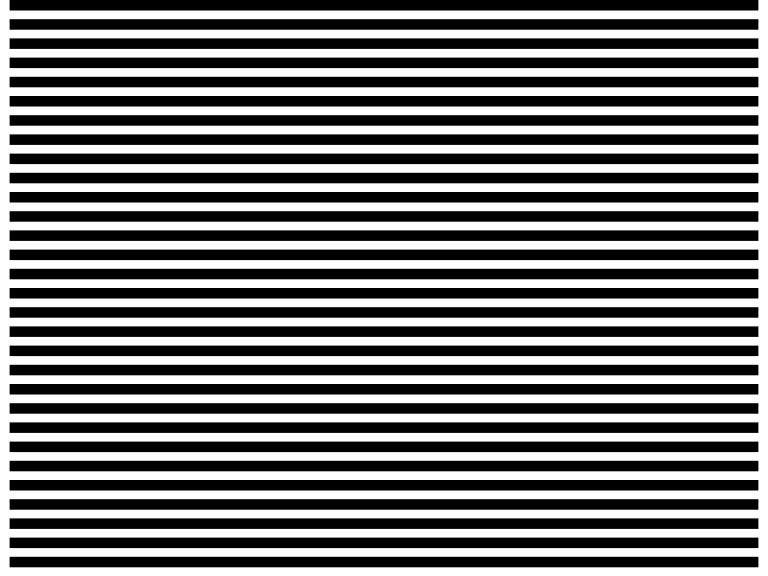
Write a Shadertoy shader that draws this pattern.

```glsl
// Thirty black horizontal bars on white, with narrow white side margins.

const float BAR_COUNT = 30.0;
const float BAR_FILL = 0.547;     // black share of each repeat
const float SIDE_MARGIN = 0.0125; // share of the canvas width
const vec3 INK = vec3(0.0);
const vec3 PAPER = vec3(1.0);

// Signed distance to a one-dimensional span, negative inside.
float spanDistance(float position, float center, float halfWidth) {
    return abs(position - center) - halfWidth;
}

// Distance to the nearest bar, in repeats; each bar starts at its cell's top.
float barDistance(float cellPosition, float fill) {
    float offset = fract(cellPosition - 0.5 * fill + 0.5) - 0.5;
    return spanDistance(offset, 0.0, 0.5 * fill);
}

// Linear edge coverage across one pixel.
float coverage(float dist, float pixelSize) {
    return clamp(0.5 - dist / pixelSize, 0.0, 1.0);
}

void mainImage(out vec4 fragColor, in vec2 fragCoord) {
    vec2 uv = fragCoord / iResolution.xy;

    // Repeating bars, counted down from the top edge
    float row = (1.0 - uv.y) * BAR_COUNT;
    float bars = coverage(barDistance(row, BAR_FILL), BAR_COUNT / iResolution.y);

    // Side margins clip the bar ends
    float ends = spanDistance(uv.x, 0.5, 0.5 - SIDE_MARGIN);
    float inside = coverage(ends, 1.0 / iResolution.x);

    fragColor = vec4(mix(PAPER, INK, bars * inside), 1.0);
}
```
